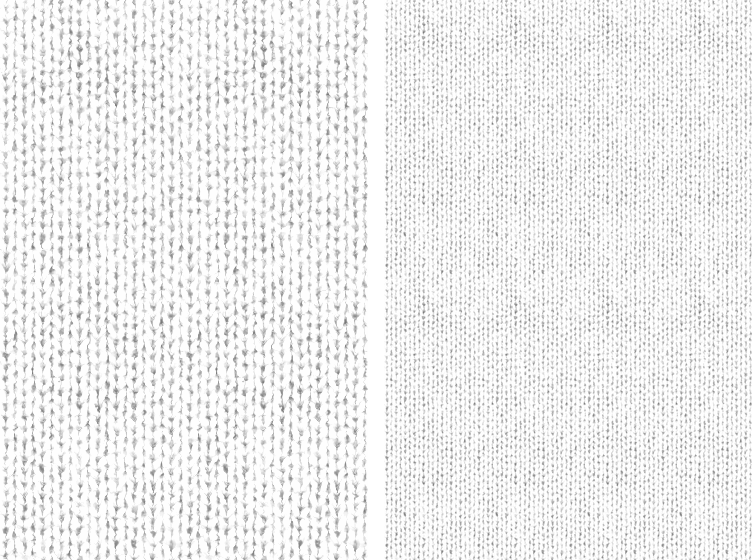
Left: one tile. Right: repeated 2 by 2.
Write a WebGL 2 fragment shader that draws this texture.

```glsl
#version 300 es
precision highp float;
// White stockinette knit: 20 stitch columns by 44 rows of slanted yarn leaves.
// Soft dark notches sit where leaf ends meet, strung along narrow vertical gaps;
// wrapping value noise adds fuzz, fibres and uneven wear.
uniform vec2 u_resolution;
out vec4 fragColor;

float hash(vec2 p) {
  vec3 q = fract(p.xyx * vec3(0.1031, 0.1030, 0.0973));
  q += dot(q, q.yzx + 33.33);
  return fract((q.x + q.y) * q.z);
}

// Value noise that repeats after a whole number of cells.
float noise(vec2 p, vec2 period) {
  vec2 i = floor(p), f = fract(p);
  f = f * f * (3.0 - 2.0 * f);
  vec2 a = mod(i, period), b = mod(i + 1.0, period);
  return mix(mix(hash(a), hash(vec2(b.x, a.y)), f.x),
             mix(hash(vec2(a.x, b.y)), hash(b), f.x), f.y);
}

float bell(float x, float width) {
  return exp(-x * x / (width * width));
}

void main() {
  // Stitch units; the wear pattern repeats every 10 stitches across.
  vec2 knit = gl_FragCoord.xy / u_resolution * vec2(20.0, 44.0) - vec2(0.32, 0.0);

  // Hand-made irregularity of the columns and rows, then loose fuzz.
  vec2 wobble = vec2(noise(knit * vec2(2.0, 1.5), vec2(20.0, 66.0)),
                     noise(knit * vec2(2.0, 0.5) + 7.0, vec2(20.0, 22.0))) - 0.5;
  vec2 fuzz = vec2(noise(knit * vec2(8.0, 5.0), vec2(80.0, 220.0)),
                   noise(knit * vec2(7.0, 4.0) + 3.0, vec2(70.0, 176.0))) - 0.5;
  vec2 g = knit + wobble * vec2(0.10, 0.60) + fuzz * vec2(0.13, 0.30);

  // Distance to the nearest gap; even gaps are V centres, odd ones carets.
  float gap = round(g.x * 2.0);
  float d = abs(g.x * 2.0 - gap);
  float caret = mod(gap, 2.0);
  float slant = g.y - 0.68 * mix(d, 1.0 - d, caret);
  float t = fract(slant + 0.5) - 0.5;

  // Fibres run along the yarn, grain breaks up the shadows.
  float fibre = noise(vec2(g.x * 4.0, slant * 8.0), vec2(40.0, 352.0));
  float grain = noise(knit * vec2(11.0, 7.0) + 11.0, vec2(110.0, 308.0));
  float strength = noise(vec2(gap, slant + 0.5), vec2(20.0, 44.0));
  float wear = noise(knit * vec2(0.3, 0.25), vec2(3.0, 11.0));

  // Tall notch over a thin continuous gap line.
  float notch = bell(t, 0.27);
  float width = 0.07 + (0.17 - 0.05 * caret) * notch;
  float shade = bell(d, width) * mix(0.36, 1.0, notch);

  // Pale fibrous fan above each V point, and barely visible leaf creases.
  float fan = (1.0 - caret) * bell(t - 0.16, 0.17) * bell(d, 0.36);
  float crease = bell(t, 0.15) * smoothstep(0.35, 0.9, fibre) * strength;
  float soft = 0.24 * fan * fibre + 0.16 * crease;

  shade *= mix(0.35, 1.15, strength) * mix(0.4, 1.25, fibre);
  shade *= mix(0.5, 1.3, grain) * mix(0.88, 1.08, wear);
  float ink = max(shade + soft * (1.0 - shade) + 0.05 * fibre * grain - 0.05, 0.0);

  // Shadows saturate to a mid grey.
  fragColor = vec4(vec3(0.995 - 0.62 * (1.0 - exp(-ink / 0.68))), 1.0);
}
```
